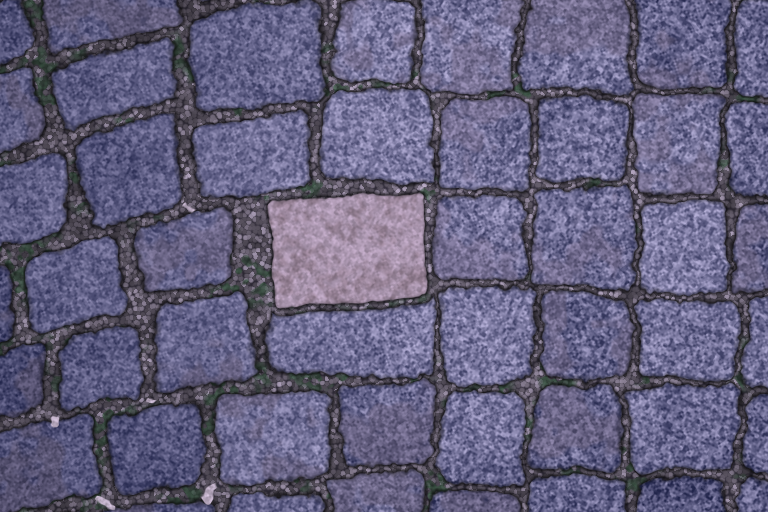
This texture is drawn by a Shadertoy shader. Its source:

```glsl
// Worn granite paving: rounded setts on a jittered grid that swings uphill on the
// left, around one large pale block. Joints hold gravel, moss and small litter.
// Stones are box distances; all surfaces come from hash, value noise and cells.

const vec2 CELL = vec2(0.197, 0.188);         // sett pitch, in canvas heights
const vec2 ORIGIN = vec2(0.84, 0.06);         // grid corner right of the pale block
const float JITTER = 0.22;                    // wander of joints, in cells
const vec2 PALE_ID = vec2(-1.0, 2.0);         // cell replaced by the pale block
const vec2 PALE_CENTER = vec2(0.681, 0.512);
const vec2 PALE_HALF = vec2(0.150, 0.103);
const float PALE_EXTRA = 0.125;               // extra width the pale block takes
const vec3 GRANITE_DARK = vec3(0.19, 0.20, 0.35);
const vec3 GRANITE_LIGHT = vec3(0.59, 0.575, 0.73);
const vec3 WORN = vec3(0.46, 0.42, 0.54);
const vec3 PALE = vec3(0.68, 0.60, 0.70);
const vec3 PALE_STAIN = vec3(0.55, 0.47, 0.54);
const vec3 GRAVEL = vec3(0.41, 0.38, 0.44);
const vec3 SOIL = vec3(0.17, 0.155, 0.20);
const vec3 MOSS = vec3(0.17, 0.27, 0.20);
const vec3 LITTER = vec3(0.74, 0.68, 0.77);

float hash(vec2 p) {
    vec3 q = fract(vec3(p.xyx) * 0.1031);
    q += dot(q, q.yzx + 33.33);
    return fract((q.x + q.y) * q.z);
}

vec2 hash2(vec2 p) { return vec2(hash(p + 17.3), hash(p + 71.9)); }

float noise(vec2 p) {
    vec2 i = floor(p), f = fract(p);
    f = f * f * (3.0 - 2.0 * f);
    return mix(mix(hash(i), hash(i + vec2(1, 0)), f.x),
               mix(hash(i + vec2(0, 1)), hash(i + vec2(1, 1)), f.x), f.y);
}

float fbm(vec2 p) {
    return 0.5 * noise(p) + 0.3 * noise(p * 2.1 + 5.0) + 0.2 * noise(p * 4.3 + 9.0);
}

vec2 wobble(vec2 p) { return vec2(noise(p), noise(p + 43.7)) - 0.5; }

mat2 turn(float a) { return mat2(cos(a), -sin(a), sin(a), cos(a)); }

float roundBox(vec2 p, vec2 halfSize, float radius) {
    vec2 e = abs(p) - halfSize + radius;
    return length(max(e, 0.0)) + min(max(e.x, e.y), 0.0) - radius;
}

// Swings the rows uphill toward the right and widens the setts on the left.
vec2 bend(vec2 p) {
    float d = max(0.68 - p.x, 0.0);
    return p + d * vec2(0.12 + 0.17 * p.y * p.y, d * (0.15 + 0.22 * p.y));
}

vec2 jitter(vec2 id) { return JITTER * (hash2(id) - 0.5); }

// Distance to the nearest sett; also gives its id and the distance to litter.
float setts(vec2 q, float gap, out vec2 nearestId, out float litter) {
    float first = 1.0, second = 1.0;
    float row = floor((q.y - ORIGIN.y) / CELL.y);
    litter = 1.0;
    nearestId = vec2(0.0);
    for (int j = -1; j <= 1; j++)
    for (int i = -1; i <= 1; i++) {
        float r = row + float(j);
        float stretch = r == PALE_ID.y ? 1.0 : (r == PALE_ID.y - 1.0 ? 0.75 : 0.0);
        vec2 s = q;
        s.x += PALE_EXTRA * stretch * (1.0 - clamp((q.x - 0.52) / 0.32, 0.0, 1.0));
        s = (s - ORIGIN) / CELL;
        vec2 id = vec2(floor(s.x) + float(i), r);
        vec2 lo = id + jitter(id);
        vec2 hi = id + 1.0 + vec2(jitter(id + vec2(1, 0)).x, jitter(id + vec2(0, 1)).y);
        float h = hash(id + 5.1);
        if (hash(id + 31.7) < 0.14) {
            vec2 size = mix(vec2(0.008, 0.005), vec2(0.022, 0.008), hash2(id + 3.0));
            litter = min(litter, roundBox(turn(h * 6.3) * ((s - lo) * CELL), size, 0.003));
        }
        if (id == PALE_ID) continue;
        vec2 local = turn(0.12 * (h - 0.5)) * ((s - 0.5 * (lo + hi)) * CELL);
        local.x *= 1.0 + 0.4 * (hash(id + 8.8) - 0.5) * local.y / CELL.y;
        float d = roundBox(local, 0.5 * (hi - lo) * CELL - gap, 0.022);
        if (d < first) { second = first; first = d; nearestId = id; }
        else second = min(second, d);
    }
    return max(first, 0.5 * (first - second) + gap * 0.6);
}

// Packed grit, each grain with its own shade and a dark rim.
vec3 gravel(vec2 p) {
    vec2 cell = floor(p);
    float nearest = 9.0, shade = 0.0;
    for (int j = -1; j <= 1; j++)
    for (int i = -1; i <= 1; i++) {
        vec2 c = cell + vec2(i, j);
        float d = length(p - c - hash2(c));
        if (d < nearest) { nearest = d; shade = hash(c + 2.2); }
    }
    return mix(GRAVEL * (0.7 + 0.75 * shade * shade), SOIL, smoothstep(0.35, 0.95, nearest));
}

void mainImage(out vec4 fragColor, in vec2 fragCoord) {
    vec2 p = fragCoord / iResolution.y;
    float px = 1.0 / iResolution.y;
    vec2 rough = 0.015 * wobble(p * 17.0) + 0.009 * wobble(p * 50.0) + 0.005 * wobble(p * 120.0);
    float leftness = 1.0 - smoothstep(0.3, 0.9, p.x);
    float gap = mix(0.008, 0.0135, leftness);

    // Distances to setts, litter and the pale block
    vec2 id;
    float litter;
    float sett = setts(bend(p + rough), gap, id, litter);
    float pale = roundBox(turn(0.07) * (p + 0.6 * rough - PALE_CENTER), PALE_HALF, 0.014);
    sett = max(sett, 0.016 - pale);

    // Light falls off away from the upper right centre
    float falloff = length((p - vec2(0.95, 0.62)) * vec2(0.75, 0.8));

    // Crystal grain on turned lattices, sharpened into flecks
    vec2 g = turn(0.6) * p;
    float flecks = smoothstep(0.35, 0.7, noise(g * 125.0)) - 0.5;
    float grain = 0.30 * flecks + 0.75 * (noise(turn(0.5) * g * 230.0 + 7.0) - 0.5);

    // Joints
    vec3 color = gravel(p * 120.0) * (0.8 + 0.4 * noise(p * 40.0));
    float moss = smoothstep(0.52, 0.68, fbm(p * 11.0 + 3.0) + 0.08 * leftness - 0.04);
    color = mix(color, MOSS * (0.6 + 0.8 * noise(g * 150.0)), 0.7 * moss * smoothstep(0.42, 0.62, noise(g * 80.0)));
    color *= mix(0.4, 1.0, smoothstep(0.0, 0.008, min(sett, pale))) * (1.15 - 0.35 * falloff);

    // Granite setts with speckle and worn patches
    float tone = 0.84 - 0.72 * falloff + 0.30 * (hash(id + 12.4) - 0.5);
    tone += grain * mix(1.1, 0.75, leftness) + 0.35 * (fbm(p * 16.0) - 0.5);
    vec3 granite = mix(GRANITE_DARK, GRANITE_LIGHT, clamp(tone, -0.15, 1.3));
    float worn = smoothstep(0.48, 0.6, fbm(p * 12.0 + id * 7.0)) * step(0.55, hash(id + 44.0));
    granite = mix(granite, WORN * (1.1 - 0.4 * falloff + 0.35 * grain), 0.55 * worn);
    granite *= mix(0.68, 1.0, smoothstep(0.0, 0.008, -sett));
    color = mix(color, granite, smoothstep(px, -px, sett));

    // Pale block
    float stain = smoothstep(0.4, 0.75, 0.6 * fbm(p * 20.0 + 6.0) + 0.4 * noise(g * 90.0));
    vec3 block = mix(PALE, PALE_STAIN, 0.8 * stain);
    block *= (1.0 + 0.3 * grain) * mix(0.85, 1.0, smoothstep(0.0, 0.006, -pale));
    color = mix(color, block, smoothstep(px, -px, pale));

    // Litter
    color = mix(color, LITTER * (1.0 + 0.35 * grain), smoothstep(px, -px, max(litter + 0.4 * rough.x, 0.002 - pale)));
    fragColor = vec4(clamp(color, 0.0, 1.0), 1.0);
}
```
